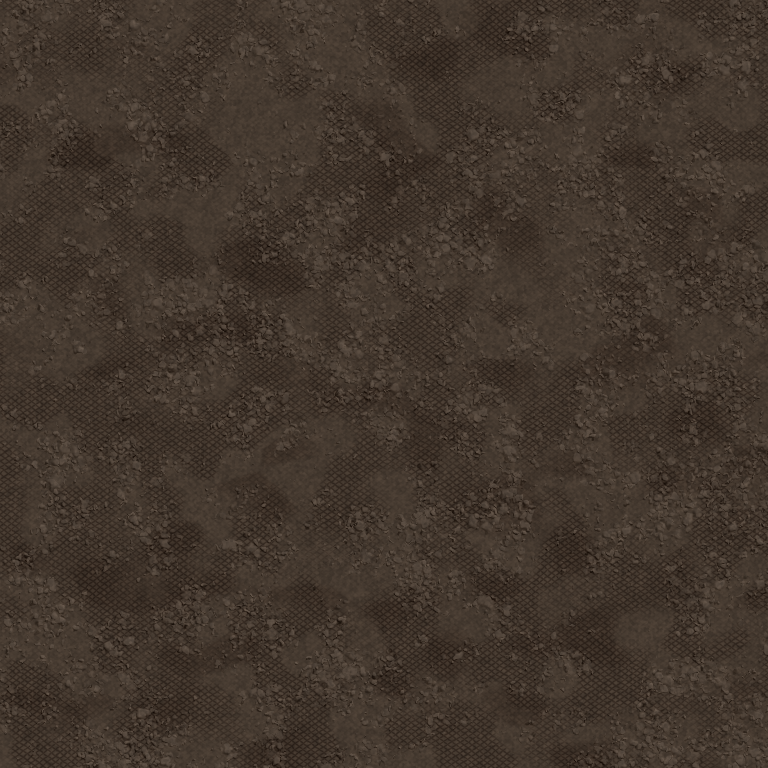
A three.js fragment shader for this texture:

```glsl
// Dry brown soil: crumbs of earth scattered in clusters over a fine diamond mesh.
varying vec2 vUv;

const float TAU = 6.2831853;
const vec3 SOIL = vec3(0.282, 0.236, 0.196);
const vec3 HOLLOW = vec3(0.225, 0.178, 0.143);
const vec3 GROOVE = vec3(0.135, 0.094, 0.070);
const vec3 CRUMB = vec3(0.352, 0.303, 0.262);
const vec2 TO_LIGHT = vec2(0.0013, 0.0019);

vec3 hash3(vec2 id) {
  vec3 q = fract(id.xyx * vec3(0.1031, 0.1030, 0.0973));
  q += dot(q, q.yxz + 33.33);
  return fract((q.xxy + q.yzz) * q.zyx);
}

// Smooth cellular noise: random values blended around jittered points.
float cellNoise(vec2 p) {
  vec2 cell = floor(p);
  float total = 0.0;
  float weights = 0.0;
  for (int y = -1; y <= 1; y++) {
    for (int x = -1; x <= 1; x++) {
      vec2 id = cell + vec2(float(x), float(y));
      vec3 rnd = hash3(id);
      vec2 offset = p - id - rnd.xy;
      float weight = exp(-5.0 * dot(offset, offset));
      total += weight * rnd.z;
      weights += weight;
    }
  }
  return total / weights;
}

// Height of one layer of round crumbs; cover sets how many are present.
float crumbLayer(vec2 p, float cover) {
  vec2 cell = floor(p);
  float height = 0.0;
  for (int y = -1; y <= 1; y++) {
    for (int x = -1; x <= 1; x++) {
      vec2 id = cell + vec2(float(x), float(y));
      vec3 rnd = hash3(id + 57.0);
      float presence = smoothstep(0.0, 0.25, cover - rnd.z);
      float radius = mix(0.28, 0.60, fract(rnd.z * 17.0)) * presence + 0.001;
      float dist = length(p - id - rnd.xy) / radius;
      float top = mix(0.3, 1.0, fract(rnd.x * 29.0));
      height = max(height, presence * top * smoothstep(1.0, 0.4, dist));
    }
  }
  return height;
}

float crumbHeight(vec2 p, float cover) {
  float large = crumbLayer(p * 64.0, cover * 0.75);
  float medium = crumbLayer(p * 104.0 + 31.0, cover * 0.9);
  float small = crumbLayer(p * 165.0 + 73.0, cover * 0.8 + 0.1);
  return max(large, max(medium * 0.9, small * 0.8));
}

float grooveLine(float phase) {
  return pow(0.5 + 0.5 * cos(TAU * phase), 3.0);
}

float diamondMesh(vec2 p, vec2 count) {
  vec2 q = p * count;
  return max(grooveLine(q.x + q.y), grooveLine(q.x - q.y));
}

void main() {
  vec2 p = vUv;

  // Masks for crumb clusters, hollows and exposed mesh
  float clusters = mix(cellNoise(p * 17.0 + 5.0), cellNoise(p * 43.0 + 40.0), 0.5);
  float cover = smoothstep(0.26, 0.90, clusters);
  float hollow = smoothstep(0.58, 0.92, cellNoise(p * vec2(15.0, 24.0) + 90.0));
  float exposed = smoothstep(0.28, 0.72, cellNoise(p * 24.0 + 130.0));

  // Ragged crumb outlines and a slightly bent mesh
  vec2 warp = vec2(cellNoise(p * 170.0 + 11.0), cellNoise(p * 170.0 + 211.0)) - 0.5;
  vec2 ragged = p + warp * 0.0065;
  vec2 bend = 0.0012 * sin(p.yx * 41.0 + 2.0 * sin(p * 23.0));

  // Relief lit from the upper right, with short shadows
  float height = crumbHeight(ragged, cover);
  float relief = height - crumbHeight(ragged + TO_LIGHT, cover);
  float mesh = diamondMesh(p + bend + warp * 0.0012, vec2(96.0, 130.0));
  float fineGrain = cellNoise(p * 340.0 + 19.0) - 0.5;
  float coarseGrain = cellNoise(p * 130.0 + 61.0) - 0.5;

  // Layers of colour
  vec3 color = mix(SOIL, HOLLOW, hollow * 0.55);
  float meshDepth = (0.10 + 0.48 * exposed + 0.14 * hollow) * (1.0 - 0.85 * height);
  color = mix(color, GROOVE, mesh * meshDepth);
  color = mix(color, CRUMB, height * 0.75);
  color += vec3(1.0, 0.94, 0.88) * (max(relief, 0.0) * 0.05 + min(relief, 0.0) * 0.13);
  color *= 1.0 + 0.22 * fineGrain + 0.12 * coarseGrain;

  gl_FragColor = vec4(color, 1.0);
}
```
